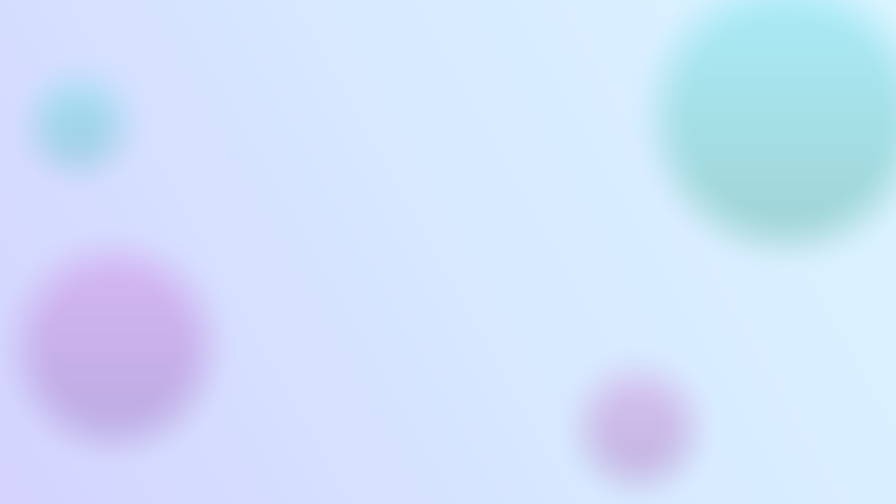
Write a WebGL 1 fragment shader that draws this background.

```glsl
precision highp float;

uniform vec2 u_resolution;

// Three-stop gradient over t in 0..1
vec3 ramp(vec3 low, vec3 mid, vec3 high, float t) {
  vec3 lower = mix(low, mid, clamp(t * 2.0, 0.0, 1.0));
  return mix(lower, high, clamp(t * 2.0 - 1.0, 0.0, 1.0));
}

// Coverage of a disc whose rim fades across twice the blur width
float softDisc(vec2 p, vec2 center, float radius, float blur) {
  return 1.0 - smoothstep(radius - blur, radius + blur, length(p - center));
}

// Lays a blurred, vertically shaded orb over a base colour
vec3 addOrb(vec3 base, vec2 p, vec2 center, float radius, float blur,
            vec3 bottom, vec3 top) {
  float height = clamp(0.5 + 0.5 * (p.y - center.y) / radius, 0.0, 1.0);
  vec3 shade = mix(bottom, top, height);
  return mix(base, shade, softDisc(p, center, radius, blur));
}

void main() {
  // Canvas height is one unit
  vec2 p = gl_FragCoord.xy / u_resolution.y;
  vec2 diagonal = vec2(u_resolution.x / u_resolution.y, 1.0);

  // Diagonal wash from lavender to pale cyan
  vec3 lavender = vec3(0.830, 0.828, 1.0);
  vec3 paleBlue = vec3(0.843, 0.910, 1.0);
  vec3 paleCyan = vec3(0.858, 0.960, 1.0);
  float along = dot(p, diagonal) / dot(diagonal, diagonal);
  vec3 color = ramp(lavender, paleBlue, paleCyan, along);

  // Teal orbs
  color = addOrb(color, p, vec2(1.560, 0.772), 0.250, 0.066,
                 vec3(0.625, 0.830, 0.835), vec3(0.670, 0.925, 0.975));
  color = addOrb(color, p, vec2(0.155, 0.755), 0.080, 0.066,
                 vec3(0.620, 0.810, 0.890), vec3(0.650, 0.870, 0.950));

  // Violet orbs
  color = addOrb(color, p, vec2(0.227, 0.313), 0.182, 0.066,
                 vec3(0.740, 0.670, 0.885), vec3(0.830, 0.715, 0.950));
  color = addOrb(color, p, vec2(1.266, 0.153), 0.102, 0.066,
                 vec3(0.765, 0.705, 0.880), vec3(0.830, 0.755, 0.935));

  gl_FragColor = vec4(color, 1.0);
}
```
